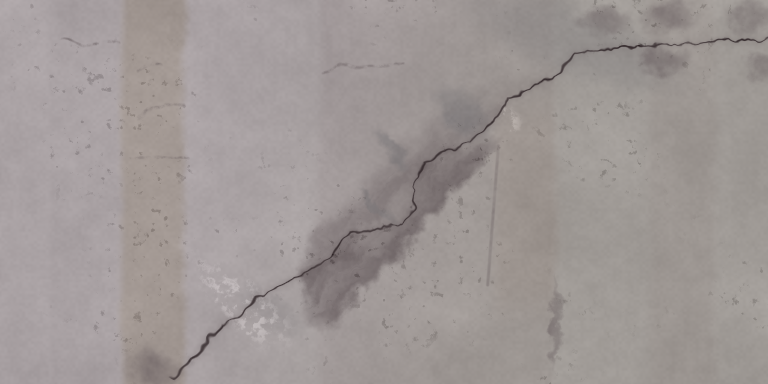
A Shadertoy shader for this texture:

```glsl
#define LILAC_PLASTER vec3(0.672, 0.642, 0.650)
#define GREY_PLASTER vec3(0.632, 0.612, 0.595)
#define TAN_PLASTER vec3(0.622, 0.580, 0.552)
#define DAMP_COLOR vec3(0.405, 0.365, 0.372)
#define SLATE_COLOR vec3(0.455, 0.445, 0.455)
#define CRACK_COLOR vec3(0.19, 0.15, 0.16)
#define CRACK_WIDTH 0.0024
#define CRACK_JITTER 0.014
#define GRAIN 0.020

const int KNOTS = 21, PATCHES = 7, HAIRS = 5;
const vec2 crackPath[KNOTS] = vec2[](
    vec2(.448, .010), vec2(.534, .102), vec2(.578, .154), vec2(.620, .174), vec2(.672, .227),
    vec2(.781, .279), vec2(.846, .318), vec2(.911, .391), vec2(1.042, .417), vec2(1.076, .448),
    vec2(1.081, .518), vec2(1.107, .576), vec2(1.146, .604), vec2(1.224, .630), vec2(1.289, .682),
    vec2(1.323, .747), vec2(1.445, .802), vec2(1.497, .862), vec2(1.654, .878), vec2(1.823, .891),
    vec2(2.02, .899));
// Center and radius of each brown patch
const vec4 patches[PATCHES] = vec4[](
    vec4(1.57, .945, .07, .035), vec4(1.74, .95, .065, .045), vec4(1.73, .84, .065, .035),
    vec4(1.94, .95, .075, .04), vec4(1.98, .83, .045, .035), vec4(.39, .04, .07, .06),
    vec4(1.445, .16, .015, .11));
// Ends of each hairline
const vec4 hairs[HAIRS] = vec4[](
    vec4(.34, .59, .49, .60), vec4(.36, .70, .48, .72), vec4(.36, .82, .42, .84),
    vec4(.84, .82, 1.05, .83), vec4(.16, .89, .31, .89));

float hash(vec2 p) { return fract(sin(dot(p, vec2(127.1, 311.7))) * 43758.5453); }

float noise(vec2 p) {
    vec2 i = floor(p), f = fract(p);
    f = f * f * (3.0 - 2.0 * f);
    return mix(mix(hash(i), hash(i + vec2(1, 0)), f.x),
               mix(hash(i + vec2(0, 1)), hash(i + vec2(1, 1)), f.x), f.y);
}

float fbm(vec2 p) {
    float sum = 0.0, amp = 0.5;
    for (int i = 0; i < 5; i++, amp *= 0.5) {
        sum += amp * noise(p);
        p = mat2(1.6, 1.2, -1.2, 1.6) * p + 7.3;
    }
    return sum;
}

float segment(vec2 p, vec2 a, vec2 b) {
    vec2 d = b - a;
    return length(p - a - d * clamp(dot(p - a, d) / dot(d, d), 0.0, 1.0));
}

// Signed distance to a line, positive on its left
float leftOf(vec2 p, vec2 a, vec2 b) {
    vec2 d = normalize(b - a);
    return d.x * (p.y - a.y) - d.y * (p.x - a.x);
}

float band(float x, float a, float b, float soft) {
    return smoothstep(a - soft, a + soft, x) * (1.0 - smoothstep(b - soft, b + soft, x));
}

float blob(vec2 p, vec2 center, vec2 radius, float angle) {
    float c = cos(angle), s = sin(angle);
    return 1.0 - smoothstep(0.4, 1.3, length((p - center) * mat2(c, -s, s, c) / radius));
}

// x: distance to the crack, y: height above it
vec2 crackField(vec2 p) {
    vec2 field = vec2(9.0, p.y);
    for (int i = 0; i < KNOTS - 1; i++) {
        vec2 a = crackPath[i], b = crackPath[i + 1];
        field.x = min(field.x, segment(p, a, b));
        if (p.x >= a.x && p.x < b.x) field.y = p.y - mix(a.y, b.y, (p.x - a.x) / (b.x - a.x));
    }
    return field;
}

vec3 plaster(vec2 p, float cloud, float rough) {
    float x = p.x + 0.025 * (cloud - 0.5) + 0.015 * (rough - 0.5);
    vec3 col = mix(LILAC_PLASTER, GREY_PLASTER, smoothstep(0.4, 1.5, x - 0.25 * (p.y - 0.5)));
    col -= 0.012 * band(x, 0.13, 0.31, 0.01);
    col = mix(col, TAN_PLASTER, 0.8 * band(x, 0.318, 0.48, 0.016));
    col -= vec3(0.016, 0.021, 0.020) * band(x, 0.83, 1.44, 0.015);
    col = mix(col, TAN_PLASTER, 0.4 * band(x, 1.29, 1.445, 0.02) * band(p.y, 0.2, 0.72, 0.08));
    col -= vec3(0.012, 0.017, 0.017) * band(x, 1.69, 1.86, 0.02);
    return col + 0.08 * (cloud - 0.5);
}

void mainImage(out vec4 fragColor, in vec2 fragCoord) {
    vec2 p = fragCoord / iResolution.y;
    float px = 1.0 / iResolution.y;
    float cloud = fbm(p * 5.0), rough = fbm(p * 28.0 + 3.0), fine = fbm(p * 60.0 + 11.0);
    vec2 w = p + 0.06 * (vec2(rough, fbm(p * 24.0 + 19.0)) - 0.5);
    vec3 col = plaster(p, cloud, rough);

    // Damp band, split by the crack and streaked along it
    vec2 jitter = vec2(noise(p * 48.0), noise(p * 48.0 + 31.0)) + 0.4 * noise(p * 115.0) - 0.7;
    vec2 crack = crackField(p + CRACK_JITTER * jitter);
    float low = leftOf(w, vec2(0.885, 0.172), vec2(1.25, 0.57));
    float high = -leftOf(w, vec2(0.794, 0.375), vec2(1.224, 0.779));
    float streak = smoothstep(0.25, 0.75, fbm(mat2(0.72, -0.69, 0.69, 0.72) * w * vec2(7.0, 26.0)));
    float below = 1.0 - smoothstep(-0.01, 0.02, crack.y);
    float damp = smoothstep(-0.012, 0.025, low) * smoothstep(-0.03, 0.05, high)
               * smoothstep(0.77, 0.81, w.x) * smoothstep(0.13, 0.20, w.y)
               * (1.0 - smoothstep(0.58, mix(0.86, 0.66, below), w.y));
    col = mix(col, DAMP_COLOR, damp * mix(0.42, 0.62, below) * (0.6 + 0.7 * streak));
    col = mix(col, DAMP_COLOR, 0.45 * damp * below * (1.0 - smoothstep(0.02, 0.07, low)));

    // Slate and brown patches
    float slate = blob(w, vec2(1.20, 0.71), vec2(0.09, 0.05), 0.8) + blob(w, vec2(1.02, 0.60), vec2(0.07, 0.022), 0.9)
                + 0.8 * blob(w, vec2(0.98, 0.47), vec2(0.07, 0.013), 0.75);
    float haze = blob(w, vec2(1.5, 0.89), vec2(0.3, 0.09), 0.35) + 0.6 * blob(w, vec2(0.7, 0.19), vec2(0.11, 0.04), 0.6);
    col = mix(col, SLATE_COLOR, min(0.5 * slate * (0.5 + rough) + 0.28 * haze, 0.7));
    float brown = 0.0;
    for (int i = 0; i < PATCHES; i++) brown = max(brown, blob(w, patches[i].xy, patches[i].zw, 0.0));
    col = mix(col, DAMP_COLOR, brown * (0.1 + 0.7 * rough));

    // Scratch and broken hairlines
    float scratch = segment(p, vec2(1.298, 0.62), vec2(1.27, 0.258));
    col = mix(col, DAMP_COLOR, 0.6 * rough * (1.0 - smoothstep(0.001, 0.004 + px, scratch)));
    vec2 h = p + vec2(0.0, 0.035 * (noise(p * 18.0) - 0.5) + 0.012 * (rough - 0.5));
    float hair = 9.0;
    for (int i = 0; i < HAIRS; i++) hair = min(hair, segment(h, hairs[i].xy, hairs[i].zw));
    col = mix(col, DAMP_COLOR, 0.45 * smoothstep(0.25, 0.7, fine) * (1.0 - smoothstep(0.0, 0.004 + px, hair)));

    // Pale chips, then the crack itself
    float chips = blob(p, vec2(0.66, 0.18), vec2(0.19, 0.06), 0.75) + blob(p, vec2(1.32, 0.69), vec2(0.05, 0.03), 0.8);
    col += 0.11 * chips * smoothstep(0.47, 0.68, fine) * smoothstep(0.02, -0.01, -0.02 - crack.y * 0.2);
    float width = CRACK_WIDTH * (0.4 + 1.1 * noise(p * 32.0));
    col = mix(col, DAMP_COLOR, 0.3 * exp(-crack.x * 110.0));
    col = mix(col, CRACK_COLOR, (0.65 + 0.3 * noise(p * 19.0)) * (1.0 - smoothstep(width - px, width + px, crack.x)));

    // Pits and grain
    col -= 0.10 * smoothstep(0.64, 0.78, fine) * smoothstep(0.42, 0.6, cloud);
    col += GRAIN * (noise(p * 130.0) - 0.5) + 0.035 * (rough - 0.5);
    fragColor = vec4(clamp(col, 0.0, 1.0), 1.0);
}
```
